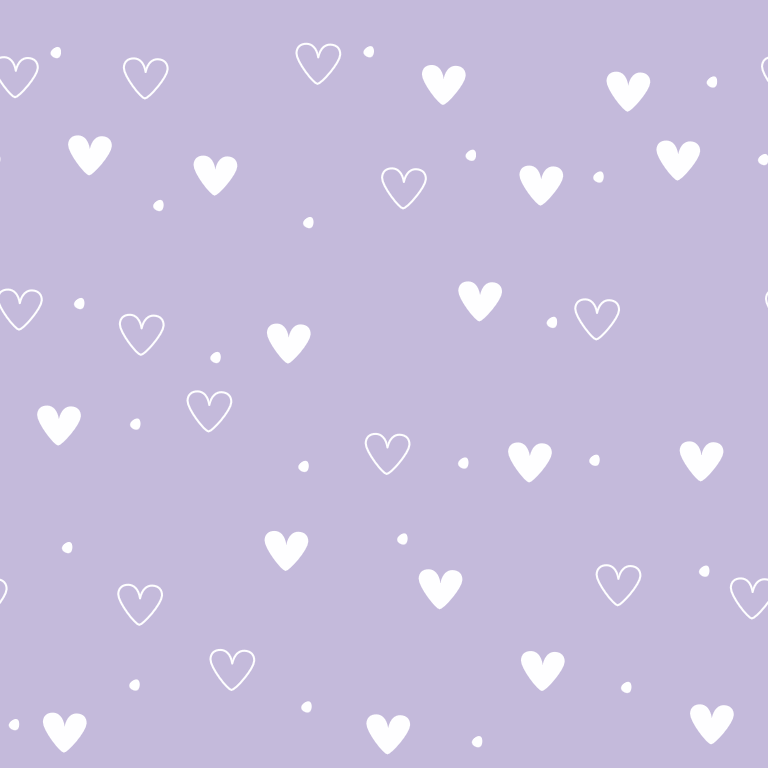
Write a Shadertoy shader that draws this pattern.

```glsl
const vec3 LILAC = vec3(0.77, 0.73, 0.86);
const vec3 WHITE = vec3(0.995, 0.995, 1.0);
const vec2 GRID = vec2(5.0, 6.0);        // hearts per canvas
const vec2 JITTER = vec2(0.028, 0.05);   // largest shift of a feature
const float HEART_SIZE = 0.0285;         // half the width
const float LINE_WIDTH = 0.0027;
const float DOT_RADIUS = 0.0068;

vec2 hash22(vec2 p) {
    vec3 q = fract(vec3(p.xyx) * vec3(0.1031, 0.1030, 0.0973));
    q += dot(q, q.yzx + 33.33);
    return fract((q.xx + q.yz) * q.zy);
}

// Even, low-discrepancy value per cell
float spread(vec2 cell, vec2 steps) {
    return fract(dot(cell, steps));
}

vec2 cubic(vec2 a, vec2 b, vec2 c, vec2 d, float t) {
    float s = 1.0 - t;
    return s * s * s * a + 3.0 * s * s * t * b + 3.0 * s * t * t * c + t * t * t * d;
}

// Adds one curve: x keeps the squared distance, y the inside sign
vec2 addCurve(vec2 state, vec2 p, vec2 a, vec2 b, vec2 c, vec2 d) {
    const int STEPS = 8;
    vec2 from = a;
    for (int i = 1; i <= STEPS; i++) {
        vec2 to = cubic(a, b, c, d, float(i) / float(STEPS));
        vec2 edge = to - from;
        vec2 rel = p - from;
        vec2 gap = rel - edge * clamp(dot(rel, edge) / dot(edge, edge), 0.0, 1.0);
        state.x = min(state.x, dot(gap, gap));
        if ((from.y > p.y) != (to.y > p.y) && rel.x < edge.x * rel.y / edge.y) {
            state.y = -state.y;
        }
        from = to;
    }
    return state;
}

// Signed distance to a slightly lopsided heart, half width 1
float heart(vec2 p) {
    p += vec2(-0.03 * p.y, 0.035 * p.x);
    p.x = abs(p.x);
    vec2 notch = vec2(0.0, 0.30), top = vec2(0.54, 0.90);
    vec2 side = vec2(1.0, 0.46), tip = vec2(0.0, -0.91);
    vec2 state = vec2(1e3, 1.0);
    state = addCurve(state, p, notch, vec2(0.08, 0.72), vec2(0.30, 0.90), top);
    state = addCurve(state, p, top, vec2(0.84, 0.90), vec2(1.0, 0.72), side);
    state = addCurve(state, p, side, vec2(1.0, 0.08), vec2(0.17, -0.92), tip);
    return sqrt(state.x) * state.y;
}

// Tilted egg with its narrow end at the upper right
float egg(vec2 p, float radius) {
    p = mat2(0.88, 0.47, -0.47, 0.88) * p;
    p.x *= 1.0 + 0.25 * p.y / radius;
    return length(p * vec2(1.06, 0.92)) - radius;
}

float coverage(float dist, float pixel) {
    return clamp(0.5 - dist / pixel, 0.0, 1.0);
}

float heartMask(vec2 p, bool solid, float pixel) {
    if (length(p) > 1.6 * HEART_SIZE) return 0.0;
    float dist = heart(p / HEART_SIZE) * HEART_SIZE;
    return coverage(solid ? dist : abs(dist) - 0.5 * LINE_WIDTH, pixel);
}

vec2 jitter(vec2 seed) {
    return (2.0 * hash22(seed) - 1.0) * JITTER;
}

void mainImage(out vec4 fragColor, in vec2 fragCoord) {
    float pixel = 1.0 / iResolution.y;
    vec2 uv = fragCoord * pixel;
    float mask = 0.0;

    // Staggered rows, each cell with a heart and perhaps a dot beside it
    for (int j = -1; j <= 1; j++) {
        float row = floor(uv.y * GRID.y) + float(j);
        float stagger = 0.5 * mod(row, 2.0);
        for (int i = -1; i <= 1; i++) {
            float col = floor(uv.x * GRID.x - stagger) + float(i);
            vec2 cell = mod(vec2(col, row), GRID);
            vec2 p = uv - vec2(col + stagger + 0.5, row + 0.5) / GRID;

            bool solid = spread(cell, vec2(0.7549, 0.5698)) < 0.55;
            mask = max(mask, heartMask(p - jitter(cell + 7.0), solid, pixel));

            if (spread(cell, vec2(0.5698, 0.7549)) < 0.73) {
                vec2 q = p - vec2(0.5 / GRID.x, 0.0) - jitter(cell + 41.0);
                mask = max(mask, coverage(egg(q, DOT_RADIUS), pixel));
            }
        }
    }
    fragColor = vec4(mix(LILAC, WHITE, mask), 1.0);
}
```
